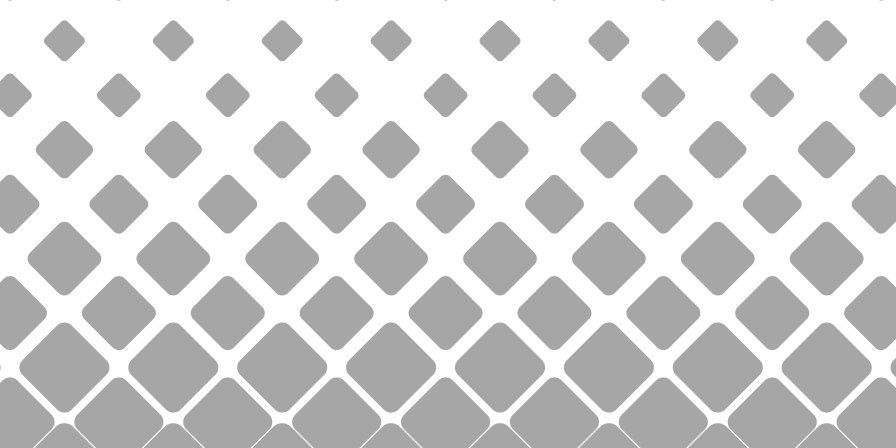
Give the GLSL for this pattern, as a Shadertoy shader.

```glsl
// Halftone of grey rounded diamonds on white, in staggered rows that grow
// toward the bottom. Each pixel takes the nearest diamond of the two rows
// around it, using a rounded box distance in axes turned by 45 degrees.

const float ROWS_PER_HEIGHT = 8.228;

float roundedDiamond(vec2 p, float tip) {
    float halfSide = tip / 1.29;     // rounding trims the sharp tip
    float radius = 0.3 * halfSide;
    vec2 turned = vec2(p.x + p.y, p.x - p.y) * 0.70711;
    vec2 d = abs(turned) - halfSide + radius;
    return length(max(d, 0.0)) + min(max(d.x, d.y), 0.0) - radius;
}

// Centre-to-tip size; even and odd rows grow at slightly different rates
float tipSize(float row, float odd) {
    return mix(0.375 + 0.0753 * row, 0.3315 + 0.0695 * row, odd);
}

void mainImage(out vec4 fragColor, in vec2 fragCoord) {
    // One unit is one row step; y runs downward from row zero
    float unitsPerPixel = ROWS_PER_HEIGHT / iResolution.y;
    vec2 p = vec2(fragCoord.x, iResolution.y - fragCoord.y) * unitsPerPixel;
    p -= vec2(1.183, 0.75);

    float dist = 1e3;
    for (int i = 0; i < 2; i++) {
        float row = floor(p.y) + float(i);
        float odd = mod(row, 2.0);
        float x = mod(p.x + odd + 1.0, 2.0) - 1.0;
        dist = min(dist, roundedDiamond(vec2(x, p.y - row), tipSize(row, odd)));
    }

    // Antialiased ink over paper
    float ink = clamp(0.5 - dist / unitsPerPixel, 0.0, 1.0);
    fragColor = vec4(mix(vec3(1.0), vec3(0.65), ink), 1.0);
}
```
